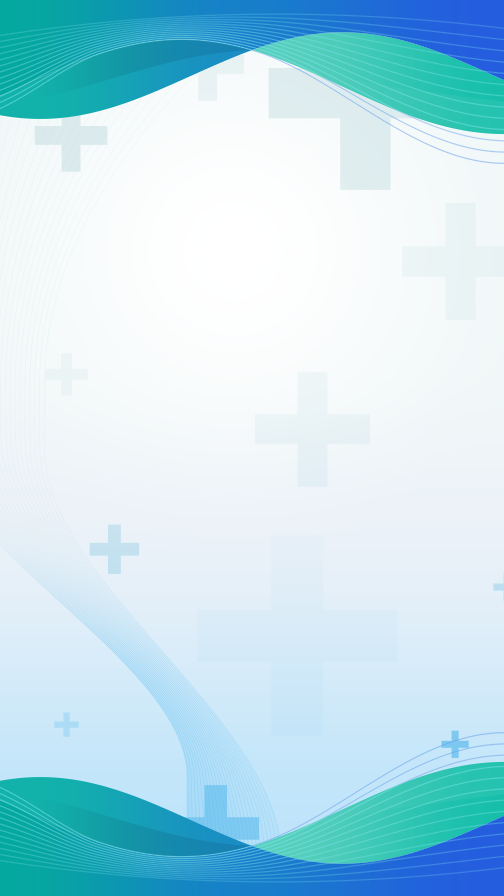
This background is drawn by a Shadertoy shader. Its source:

```glsl
// Pale medical backdrop: soft crosses, a fine-line ribbon and mirrored teal-blue waves.
#define GLOW_CENTRE vec2(0.463, 1.28)
#define GLOW_RADIUS 0.62
#define ARM_RATIO 0.26
#define RIBBON_LINES 24.0
#define WAVE_LINES 13
#define LINE_WIDTH 0.0022

const float PI = 3.14159265;
const vec3 WHITE = vec3(1.0);
const vec3 MIST = vec3(0.945, 0.970, 0.973);
const vec3 LAVENDER = vec3(0.922, 0.947, 0.972);
const vec3 SKY = vec3(0.75, 0.895, 0.98);
const vec3 GREEN = vec3(0.02, 0.66, 0.62);
const vec3 TEAL = vec3(0.07, 0.70, 0.67);
const vec3 MINT = vec3(0.34, 0.81, 0.74);
const vec3 OCEAN = vec3(0.10, 0.55, 0.77);
const vec3 BLUE = vec3(0.14, 0.37, 0.87);

// Crosses: centre x, centre y, arm length, strength
const vec4 CROSSES[12] = vec4[12](
    vec4(0.141, 1.509, 0.072, 0.40), vec4(0.412, 1.650, 0.072, 0.22),
    vec4(0.725, 1.593, 0.192, 0.36), vec4(0.914, 1.259, 0.116, 0.15),
    vec4(0.132, 1.035, 0.042, 0.14), vec4(0.620, 0.926, 0.114, 0.15),
    vec4(0.227, 0.688, 0.049, 0.36), vec4(1.006, 0.613, 0.027, 0.37),
    vec4(0.132, 0.340, 0.024, 0.25), vec4(0.903, 0.301, 0.027, 0.60),
    vec4(0.428, 0.134, 0.086, 0.48), vec4(0.590, 0.516, 0.199, 0.05));

float pixel;

// Smooth coverage, one where the signed distance is positive
float cover(float d) { return clamp(0.5 + d / pixel, 0.0, 1.0); }

// Thin stroke that stays faint when narrower than a pixel
float stroke(float d, float width) {
    return cover(0.5 * width - abs(d)) * min(1.0, 0.4 + width / pixel);
}

float crossDistance(vec2 p, float arm) {
    p = abs(p);
    if (p.y > p.x) p = p.yx;
    return max(p.x - arm, p.y - arm * ARM_RATIO);
}

// Wave borders, measured inward from the nearest end of the canvas
float swellEdge(float x) { return 0.150 + 0.086 * cos(PI * (x - 0.08) / 0.60); }
float sweepEdge(float x) { return 0.172 - 0.094 * cos(PI * (x - 0.36) / 0.64); }

vec3 backdrop(vec2 p) {
    vec3 col = mix(LAVENDER, MIST, smoothstep(0.70, 1.05, p.y));
    col = mix(SKY, col, smoothstep(0.12, 0.76, p.y));
    float glow = 1.0 - smoothstep(0.0, GLOW_RADIUS, length(p - GLOW_CENTRE));
    return mix(col, WHITE, glow);
}

vec3 addRibbon(vec3 col, vec2 p) {
    float lift = max(p.y - 1.014, 0.0);
    float left = -0.139 + 0.509 * (1.0 - smoothstep(0.238, 0.933, p.y));
    float right = 0.093 + 0.468 * (1.0 - smoothstep(0.076, 0.887, p.y)) + 0.8 * lift * lift;
    float span = right - left;
    float t = (p.x - left) / span;
    float inside = cover(p.x - left) * cover(right - p.x);
    float low = 1.0 - smoothstep(0.40, 0.85, p.y);
    float thread = stroke((fract(t * RIBBON_LINES) - 0.5) * span / RIBBON_LINES, 0.0015);
    vec3 tint = mix(vec3(0.80, 0.88, 0.90), vec3(0.46, 0.78, 0.95), low);
    float body = low * 0.32 * (1.0 - 0.75 * clamp(t, 0.0, 1.0));
    return mix(col, tint, inside * (body + thread * mix(0.22, 0.28, low)));
}

vec3 addWaves(vec3 col, float x, float depth) {
    float swell = swellEdge(x), sweep = sweepEdge(x);

    // Green to blue band along the end
    vec3 band = mix(GREEN, vec3(0.09, 0.50, 0.79), smoothstep(0.0, 0.5, x));
    band = mix(band, BLUE, smoothstep(0.45, 0.95, x));

    // Left ribbon, shaded by an inner fold
    vec3 leftCol = mix(TEAL, OCEAN, smoothstep(0.05, 0.50, x));
    float fold = cover(mix(sweep, swell, 0.5) - depth) * smoothstep(0.02, 0.3, x);
    leftCol *= 1.0 - 0.09 * fold;

    // Right ribbon, lighter near its tip
    vec3 rightCol = mix(MINT, TEAL + vec3(0.02, 0.05, 0.0), smoothstep(0.55, 1.0, x));
    float sheen = cover(depth - mix(swell, sweep, 1.7 - 1.3 * x));
    rightCol = mix(rightCol, MINT, 0.22 * sheen);

    col = mix(col, leftCol, cover(swell - depth) * cover(depth - sweep));
    col = mix(col, rightCol, cover(sweep - depth) * cover(depth - swell));
    col = mix(col, band, cover(min(swell, sweep) - depth));

    // Fan of fine lines, pale on the waves and blue beyond them
    float outer = sweep + 0.058 * smoothstep(0.5, 1.0, x) + 0.025 * (1.0 - smoothstep(0.0, 0.2, x));
    float inner = 0.028 + 0.14 * (x - 0.55) * (x - 0.55);
    vec3 lineCol = mix(vec3(0.40, 0.62, 0.92), vec3(0.52, 0.90, 0.94), cover(max(swell, sweep) - depth));
    for (int i = 0; i < WAVE_LINES; i++) {
        float t = float(i) / float(WAVE_LINES - 1);
        float line = stroke(0.92 * (depth - mix(outer, inner, t)), LINE_WIDTH);
        col = mix(col, lineCol, line * mix(0.55, 0.25, t));
    }
    return col;
}

void mainImage(out vec4 fragColor, in vec2 fragCoord) {
    vec2 p = fragCoord / iResolution.x;
    float height = iResolution.y / iResolution.x;
    pixel = 1.0 / iResolution.x;

    vec3 col = addRibbon(backdrop(p), p);
    vec3 crossTint = mix(vec3(0.28, 0.70, 0.92), vec3(0.70, 0.83, 0.85), smoothstep(0.2, 1.1, p.y));
    for (int i = 0; i < CROSSES.length(); i++) {
        vec4 c = CROSSES[i];
        col = mix(col, crossTint, c.w * cover(-crossDistance(p - c.xy, c.z)));
    }
    col = addWaves(col, p.x, min(p.y, height - p.y));
    fragColor = vec4(col, 1.0);
}
```
